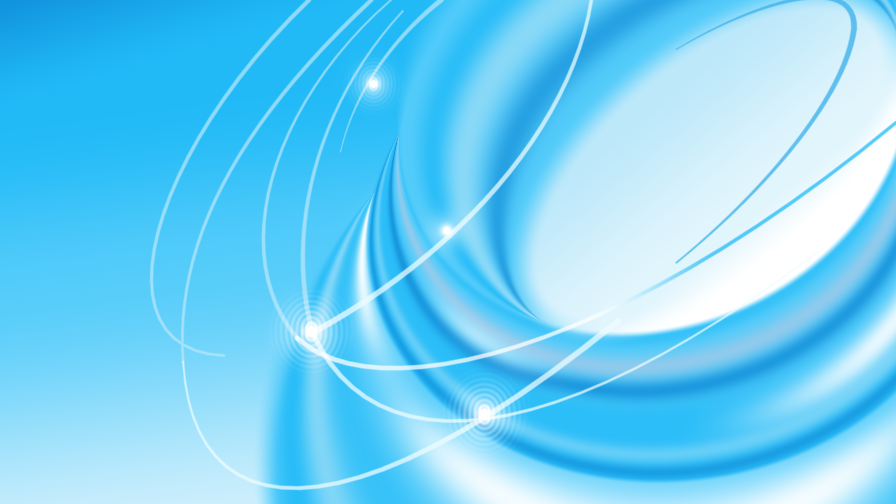
Reproduce this background procedurally as a Shadertoy shader.

```glsl
// Glossy blue swirl around a pale oval, with fine light arcs and sparkles.

const vec3 WHITE = vec3(1.0);
const vec3 PALE  = vec3(0.74, 0.91, 0.98);
const vec3 LIGHT = vec3(0.54, 0.85, 0.97);
const vec3 SKY   = vec3(0.33, 0.80, 0.98);
const vec3 AZURE = vec3(0.13, 0.73, 0.97);
const vec3 DEEP  = vec3(0.05, 0.54, 0.84);
const vec3 LILAC = vec3(0.64, 0.79, 0.91);

// Approximate signed distance to a tilted ellipse, negative inside.
float ellipse(vec2 p, vec2 center, vec2 radius, float tilt) {
    float c = cos(tilt), s = sin(tilt);
    vec2 q = mat2(c, -s, s, c) * (p - center);
    float k = length(q / radius);
    return k * (k - 1.0) / max(length(q / (radius * radius)), 1e-3);
}

// Position between two edges, from 0 at the first to 1 at the second.
float between(float fromFirst, float toSecond) {
    float a = max(fromFirst, 0.0), b = max(toSecond, 0.0);
    return a / max(a + b, 1e-3);
}

float band(float x, float center, float width) {
    float d = (x - center) / width;
    return exp(-d * d);
}

float cover(float d, float blur) {
    return smoothstep(blur, -blur, d);
}

vec2 cubic(vec2 a, vec2 b, vec2 c, vec2 d, float t) {
    float u = 1.0 - t;
    return u * u * u * a + 3.0 * u * t * (u * b + t * c) + t * t * t * d;
}

// Coverage of a curved stroke whose width runs from w.x to w.y.
float stroke(vec2 p, vec2 a, vec2 b, vec2 c, vec2 d, vec2 w, float px) {
    float nearest = 1e3;
    vec2 prev = a;
    for (int i = 1; i <= 24; i++) {
        float t = float(i) / 24.0;
        vec2 next = cubic(a, b, c, d, t), e = next - prev, v = p - prev;
        float h = clamp(dot(v, e) / dot(e, e), 0.0, 1.0);
        nearest = min(nearest, length(v - e * h) - 0.75 * mix(w.x, w.y, t));
        prev = next;
    }
    return smoothstep(px, -px, nearest);
}

// Soft star with a fine mesh of rings around it.
float sparkle(vec2 p, vec2 center, float size, float mesh) {
    vec2 v = p - center;
    float r = length(v) / size;
    float rings = 0.5 + 0.5 * sin(60.0 * r + 3.0 * cos(2.0 * atan(v.y, v.x)));
    return 0.7 * exp(-40.0 * r * r) + 0.45 * exp(-5.0 * r * r)
         + mesh * rings * smoothstep(1.0, 0.3, r);
}

vec3 backdrop(vec2 p) {
    float h = p.y - 0.13 * p.x;
    vec3 col = mix(vec3(0.82, 0.94, 0.99), SKY, smoothstep(-1.2, 4.0, h));
    col = mix(col, AZURE, smoothstep(3.6, 6.8, h));
    return mix(col, DEEP, smoothstep(6.8, 9.8, p.y - 0.3 * p.x));
}

// Broad outer veil at the lower left.
vec3 veilColor(float s, vec2 p) {
    float whiteness = 1.0 - 0.75 * band(p.y, 2.2, 1.1);
    vec3 col = mix(SKY, LIGHT, band(s, 0.32, 0.1));
    col = mix(col, AZURE, 0.85 * band(s, 0.15, 0.09));
    col = mix(col, AZURE, 0.6 * band(s, 0.52, 0.14));
    return mix(col, WHITE, 0.95 * whiteness * band(s, 0.84, 0.13));
}

// Fanned strands sweeping below the oval.
vec3 strandColor(float s, vec2 p) {
    float right = smoothstep(12.0, 16.0, p.x);
    float left = smoothstep(10.5, 7.5, p.x);
    vec3 col = mix(SKY, AZURE, 0.8 * smoothstep(0.3, 0.6, s));
    col = mix(col, AZURE, 0.6 * band(s, 0.03, 0.06));
    col = mix(col, LILAC, 0.75 * band(s, 0.23, 0.08));
    col = mix(col, DEEP, 0.75 * band(s, 0.39 + 0.12 * left, 0.07));
    col = mix(col, WHITE, 0.8 * left * band(p.y, 2.7, 0.8) * band(s, 0.34, 0.1));
    col = mix(col, WHITE, 0.9 * right * band(s, 0.67, 0.13));
    col = mix(col, LIGHT, 0.6 * band(s, 0.82, 0.06));
    return mix(col, DEEP, 0.6 * band(s, 0.94, 0.045));
}

// Folded ribbon hugging the oval, white on its lower right side.
vec3 ribbonColor(float s, float shine) {
    vec3 col = mix(SKY, LIGHT, band(s, 0.55, 0.13));
    col = mix(col, DEEP, 0.65 * band(s, 0.28, 0.11));
    col = mix(col, AZURE, 0.8 * band(s, 0.77, 0.1));
    return mix(col, WHITE, shine);
}

void mainImage(out vec4 fragColor, in vec2 fragCoord) {
    // The canvas is 16 by 9 units.
    float px = 9.0 / iResolution.y;
    vec2 p = fragCoord * px;

    float veil  = ellipse(p, vec2(11.67, 0.67), vec2(6.92, 7.08), 0.0);
    float outer = ellipse(p, vec2(11.98, 4.83), vec2(5.42, 4.42), 0.1);
    float inner = ellipse(p, vec2(11.7, 7.1), vec2(4.69, 3.93), 0.43);
    float oval  = ellipse(p, vec2(12.65, 6.08), vec2(4.1, 2.1), 0.7);
    float across = dot(p - vec2(12.65, 6.08), vec2(0.64, -0.77));
    float shine = smoothstep(-0.3, 1.5, across);

    // Layers from the back to the front.
    vec3 col = backdrop(p);
    col = mix(col, veilColor(between(-veil, outer), p), cover(veil, 0.25));
    col = mix(col, strandColor(between(inner, -outer), p), cover(outer, 0.05));
    float innerBlur = mix(0.07, 0.3, smoothstep(6.5, 8.5, p.y));
    col = mix(col, ribbonColor(between(oval, -inner), shine), cover(inner, innerBlur));
    vec3 ovalColor = mix(PALE, vec3(0.88, 0.96, 0.99), smoothstep(-1.6, 1.0, across));
    ovalColor = mix(ovalColor, WHITE, smoothstep(1.1, 2.1, across));
    col = mix(col, ovalColor, cover(oval + 0.1, 0.3));

    // Blue thread over the oval.
    vec2 top = vec2(15.25, 8.48);
    float thread = stroke(p, vec2(12.08, 8.12), vec2(13.54, 9.0), vec2(15.31, 9.5), top, vec2(0.01, 0.07), px);
    thread = max(thread, stroke(p, top, vec2(15.1, 7.33), vec2(13.75, 5.67), vec2(12.08, 4.31), vec2(0.07, 0.02), px));
    col = mix(col, vec3(0.25, 0.7, 0.92), 0.8 * thread);

    // Light arcs: faint tails first, then bright sweeps.
    vec2 bendA = vec2(3.27, 2.54), bendB = vec2(5.31, 2.96), bendC = vec2(5.58, 3.06);
    float faint = stroke(p, vec2(5.52, 9.0), vec2(2.7, 6.3), vec2(1.65, 2.75), vec2(4.0, 2.65), vec2(0.05, 0.03), px);
    faint = max(faint, stroke(p, vec2(6.63, 9.0), vec2(4.17, 6.7), vec2(3.12, 4.62), bendA, vec2(0.05, 0.03), px));
    faint = max(faint, stroke(p, vec2(6.98, 9.0), vec2(4.8, 7.1), vec2(4.06, 4.42), bendB, vec2(0.02, 0.05), px));
    faint = max(faint, stroke(p, vec2(7.19, 8.8), vec2(5.62, 7.1), vec2(5.1, 4.83), bendC, vec2(0.02, 0.06), px));
    faint = max(faint, stroke(p, vec2(7.88, 9.0), vec2(7.08, 8.37), vec2(6.35, 7.44), vec2(6.08, 6.29), vec2(0.06, 0.01), px));
    float bright = stroke(p, bendA, vec2(3.44, -0.38), vec2(6.04, -0.8), vec2(11.04, 3.27), vec2(0.02, 0.07), px);
    bright = max(bright, stroke(p, bendC, vec2(6.67, 0.67), vec2(9.79, 0.87), vec2(14.6, 4.5), vec2(0.06, 0.02), px));
    bright = max(bright, stroke(p, vec2(10.56, 9.0), vec2(10.2, 6.7), vec2(8.12, 4.42), bendC, vec2(0.04, 0.07), px));
    float sweep = stroke(p, bendB, vec2(6.67, 1.7), vec2(10.83, 2.54), vec2(16.0, 6.81), vec2(0.06, 0.04), px);
    col = mix(col, PALE, 0.7 * faint);
    col = mix(col, vec3(0.93, 0.99, 1.0), 0.75 * bright);
    col = mix(col, mix(WHITE, AZURE, smoothstep(10.5, 13.0, p.x)), 0.75 * sweep);

    // Sparkles where the arcs meet.
    float glow = sparkle(p, vec2(6.67, 7.5), 0.65, 0.1) + sparkle(p, vec2(7.98, 4.88), 0.7, 0.0)
               + sparkle(p, vec2(5.56, 3.08), 0.9, 0.25) + sparkle(p, vec2(8.65, 1.6), 0.9, 0.25);
    col = mix(col, WHITE, clamp(glow, 0.0, 1.0));
    fragColor = vec4(col, 1.0);
}
```
